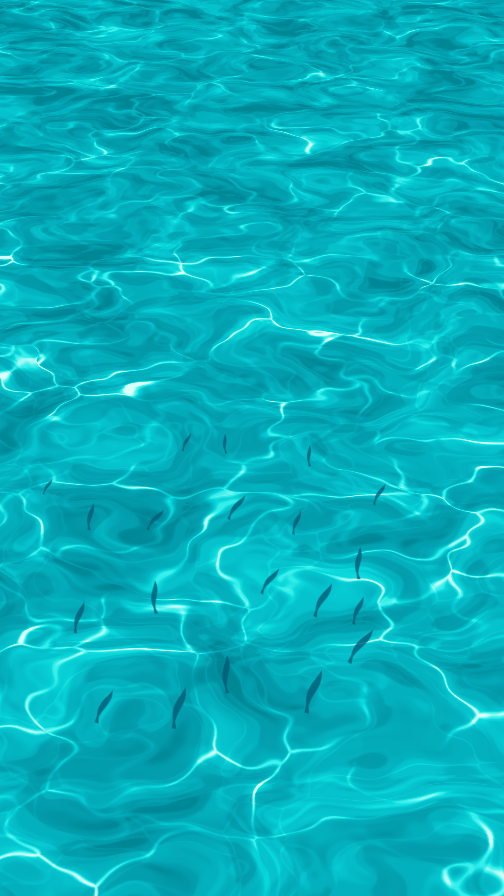
Give the GLSL for this texture, as a WebGL 1 fragment shader.

```glsl
precision highp float;
// Clear turquoise shallows with a net of sunlit caustics and a few small fish.

uniform vec2 u_resolution;

const float PI = 3.14159;
const vec3 DEEP = vec3(0.00, 0.53, 0.59);
const vec3 TEAL = vec3(0.01, 0.62, 0.68);
const vec3 TURQUOISE = vec3(0.01, 0.69, 0.74);
const vec3 AQUA = vec3(0.02, 0.76, 0.80);
const vec3 BRIGHT = vec3(0.03, 0.84, 0.85);
const vec3 GLOW = vec3(0.21, 0.93, 0.92);
const vec3 SUNLIGHT = vec3(0.85, 1.00, 0.97);
const vec3 FISH_BLUE = vec3(0.00, 0.36, 0.47);

vec2 hash2(vec2 c) {
  c = vec2(dot(c, vec2(127.1, 311.7)), dot(c, vec2(269.5, 183.3)));
  return fract(sin(c) * 43758.5);
}

float cornerSlope(vec2 cell, vec2 offset) {
  float a = 2.0 * PI * hash2(cell).x;
  return dot(vec2(cos(a), sin(a)), offset);
}

float gradientNoise(vec2 p) {
  vec2 i = floor(p), f = fract(p);
  vec2 u = f * f * f * (f * (f * 6.0 - 15.0) + 10.0);
  vec2 e = vec2(1.0, 0.0);
  float low = mix(cornerSlope(i, f), cornerSlope(i + e.xy, f - e.xy), u.x);
  float high = mix(cornerSlope(i + e.yx, f - e.yx), cornerSlope(i + e.xx, f - e.xx), u.x);
  return mix(low, high, u.y);
}

vec2 warpOffset(vec2 p) {
  return vec2(gradientNoise(p), gradientNoise(p + 17.3));
}

// Zero on the borders between scattered cells, growing inwards.
float cellBorder(vec2 p) {
  vec2 i = floor(p), f = fract(p);
  float nearest = 8.0, second = 8.0;
  for (int y = -1; y <= 1; y++) {
    for (int x = -1; x <= 1; x++) {
      vec2 o = vec2(float(x), float(y));
      float d = length(o + hash2(i + o) - f);
      second = min(second, max(nearest, d));
      nearest = min(nearest, d);
    }
  }
  return second - nearest;
}

// Ground plane seen at a slant: features shrink and flatten upwards.
vec2 toGround(vec2 p, float nearness) {
  return vec2(10.5 * (p.x - 0.28) * nearness, 24.0 * nearness);
}

vec3 waterColor(float tone) {
  vec3 c = mix(DEEP, TEAL, smoothstep(0.0, 0.25, tone));
  c = mix(c, TURQUOISE, smoothstep(0.25, 0.50, tone));
  c = mix(c, AQUA, smoothstep(0.50, 0.70, tone));
  c = mix(c, BRIGHT, smoothstep(0.70, 0.88, tone));
  c = mix(c, GLOW, smoothstep(0.88, 1.05, tone));
  return mix(c, SUNLIGHT, smoothstep(1.05, 1.45, tone));
}

// Coverage of a slim, slightly bent fish with its head along the lean.
float fishShape(vec2 p, float lean, float size, float blur) {
  vec2 dir = vec2(sin(lean), cos(lean));
  float along = dot(p, dir) / size + 0.5;
  float t = clamp(along, 0.0, 1.0);
  float across = abs(dot(p, vec2(dir.y, -dir.x)) / size + 0.05 * sin(5.0 * t));
  float halfWidth = 0.085 * sin(PI * pow(t, 1.3)) + 0.05 * smoothstep(0.2, 0.0, t);
  float d = max(across - halfWidth, abs(along - 0.5) - 0.5);
  return smoothstep(blur, -blur, d * size);
}

float fishSchool(vec2 p, float blur) {
  float cover = 0.0;
  for (int k = 0; k < 20; k++) {
    float n = float(k);
    vec2 cell = vec2(mod(n, 5.0), floor(n / 5.0));
    vec2 shift = hash2(cell + 5.7), look = hash2(cell + 31.2);
    vec2 pos = vec2(0.05, 0.21) + vec2(0.085, 0.075) * (cell + shift);
    float size = mix(0.046, 0.022, cell.y / 3.0) * (0.75 + 0.5 * look.x);
    cover = max(cover, fishShape(p - pos, mix(-0.15, 0.65, look.y), size, blur));
  }
  return cover;
}

void main() {
  vec2 p = gl_FragCoord.xy / u_resolution.y;
  float nearness = 1.0 / (1.6 - p.y);
  float far = smoothstep(0.55, 1.0, p.y);
  vec2 ground = toGround(p, nearness);
  vec2 warp = warpOffset(ground * 0.8);
  vec2 bent = ground + 0.8 * warp + 0.28 * warpOffset(ground * 2.3);

  // Swirling light and shade, with crisp edges where sheets of light overlap
  float swirl = gradientNoise(bent * 0.7 + 3.1);
  float folds = gradientNoise(bent * vec2(1.2, 1.7) + 2.0 * warp);
  float detail = gradientNoise(bent * vec2(2.6, 4.6) + 3.0 * warp);
  float tone = 0.30 + 0.50 * swirl + 0.34 * folds + 0.18 * detail;
  tone += 0.10 * smoothstep(-0.03, 0.03, folds + 0.4 * swirl);
  tone += 0.04 * sin(18.0 * folds + 6.0 * swirl);

  // Caustic net: bright broken threads with a wide halo
  float lineWidth = 0.05 + 0.035 * nearness * nearness;
  float border = cellBorder(bent);
  float lit = smoothstep(-0.35, 0.30, gradientNoise(ground * 0.7 + 41.0));
  float thread = smoothstep(lineWidth, 0.0, border);
  float fineWeb = smoothstep(1.3 * lineWidth, 0.0, cellBorder(bent * 1.6 + warp + 23.0));
  float loops = smoothstep(lineWidth, 0.0, abs(gradientNoise(bent * 0.9 + 63.0) - 0.08));
  float fade = mix(1.0, 0.5, far);
  tone += fade * lit * (0.52 * thread + 0.36 * exp(-6.0 * border));
  tone += fade * (0.22 * loops * (1.0 - 0.5 * lit) + 0.15 * fineWeb * (1.0 - 0.4 * lit));
  tone += fade * 0.4 * thread * smoothstep(0.1, 0.45, gradientNoise(ground * 1.7 + 9.0));

  // Small slanted ripples in the distance
  vec2 ripple = vec2(p.x * 17.0, (p.y + 0.12 * p.x) * 65.0) + 1.3 * warp;
  tone += far * (0.5 * gradientNoise(ripple) + 0.35 * gradientNoise(ripple * 2.1) - 0.03);

  vec3 color = waterColor(tone);
  float blur = max(0.001, 0.8 / u_resolution.y);
  color = mix(color, FISH_BLUE, 0.8 * fishSchool(p, blur));
  gl_FragColor = vec4(color, 1.0);
}
```
